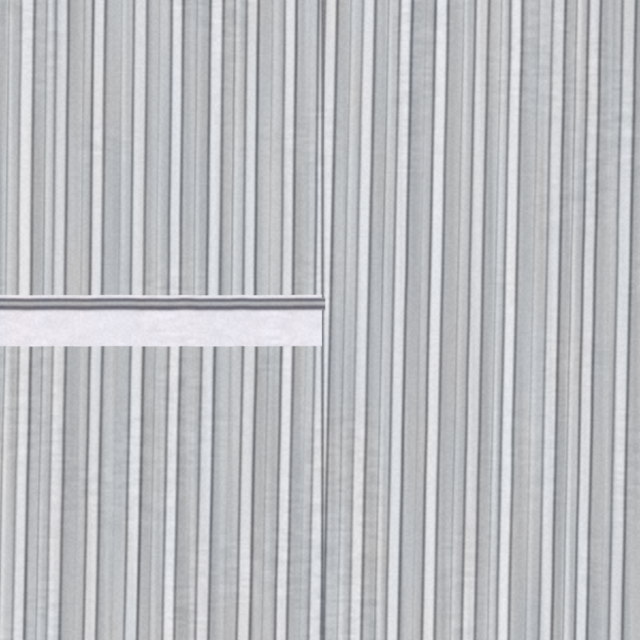
A WebGL 2 fragment shader for this texture:

```glsl
#version 300 es
precision highp float;
// Ribbed grey metal cladding: seventeen uneven vertical ribs, each a pale strip
// edged by dark grooves, on three panels split by a seam and a white ledge.
// Ribs come from fract() cells with hashed offsets; streaks and grain are noise.

uniform vec2 u_resolution;
out vec4 outColor;

const float RIBS = 17.0;
const float SEAM_X = 0.505;
const float LEDGE_Y = 0.5;

const vec3 FIELD = vec3(0.742, 0.75, 0.76);
const vec3 RIDGE = vec3(0.885, 0.892, 0.905);
const vec3 GROOVE = vec3(0.44, 0.445, 0.465);
const vec3 LEDGE_WHITE = vec3(0.91, 0.90, 0.93);
const vec3 LEDGE_SHADOW = vec3(0.42, 0.41, 0.45);

float hash(vec2 p) {
  p = fract(p * vec2(0.1031, 0.1137));
  p += dot(p, p.yx + 33.33);
  return fract((p.x + p.y) * p.x * 17.3);
}

float noise(vec2 p) {
  vec2 i = floor(p);
  vec2 f = fract(p);
  f = f * f * (3.0 - 2.0 * f);
  float bottom = mix(hash(i), hash(i + vec2(1.0, 0.0)), f.x);
  float top = mix(hash(i + vec2(0.0, 1.0)), hash(i + vec2(1.0, 1.0)), f.x);
  return mix(bottom, top, f.y);
}

// Soft-edged band of a given half width around zero
float band(float d, float halfWidth, float soft) {
  return 1.0 - smoothstep(halfWidth - soft, halfWidth + soft, abs(d));
}

// Soft-edged span between two limits
float span(float v, float lo, float hi, float soft) {
  return smoothstep(lo - soft, lo + soft, v) - smoothstep(hi - soft, hi + soft, v);
}

// Rounded line with a smooth falloff on both sides
float softLine(float d, float width) {
  return exp(-d * d / (width * width));
}

// Ribs of one panel; the seed shifts strips and varies groove strength
vec3 ribs(vec2 uv, float seed, float lean, float soft) {
  float wobble = (noise(vec2(uv.x * 30.0, uv.y * 12.0 + seed)) - 0.5) * 0.0008;
  float x = (uv.x - lean * (uv.y - 0.5) + wobble) * RIBS - 0.1;
  vec2 cell = vec2(floor(x) + 7.0, seed * 13.0 + 3.0);
  float u = fract(x);
  float d = u - 0.5 - (hash(cell) - 0.5) * 0.15;
  float s = soft * RIBS;

  // Flat field with long streaks, slightly darker toward the right groove
  float streak = noise(vec2(uv.x * 150.0, uv.y * 3.0 + seed * 9.0)) - 0.5;
  vec3 color = FIELD + streak * 0.09 - 0.025 * softLine(d - 0.3, 0.12);

  // Faint fold and shallow groove within the field
  float foldTone = hash(cell + 21.0);
  color += 0.08 * foldTone * softLine(u - 0.11, 0.07);
  color -= 0.13 * foldTone * softLine(u - 0.04, 0.035);

  // Pale ridge, brightest along its middle
  float ridgeWidth = mix(0.115, 0.14, hash(cell + 5.0));
  float shine = mix(0.65, 1.0, hash(cell + 31.0)) + streak * 0.3;
  color = mix(color, RIDGE, shine * band(d, ridgeWidth, s * 2.0));

  // Dark grooves on both sides of the ridge, of uneven depth
  float fade = 0.85 + 0.15 * noise(vec2(cell.x * 3.1, uv.y * 10.0));
  float leftDepth = mix(0.45, 0.9, hash(cell + 11.0));
  float rightDepth = mix(0.8, 1.0, hash(cell + 17.0));
  float grooveAt = ridgeWidth + 0.045;
  color = mix(color, GROOVE, rightDepth * fade * softLine(d - grooveAt, 0.046));
  return mix(color, GROOVE, leftDepth * fade * softLine(d + grooveAt, 0.042));
}

// Horizontal ledge: pale lip, two dark rails and a white face
vec3 ledge(vec3 color, vec2 uv, float soft) {
  float y = uv.y - LEDGE_Y + (noise(vec2(uv.x * 45.0, 2.0)) - 0.5) * 0.001;
  float faceReach = 1.0 - smoothstep(-soft, soft, uv.x - SEAM_X + 0.002);
  float railReach = 1.0 - smoothstep(-soft, soft, uv.x - SEAM_X - 0.003);
  vec3 face = LEDGE_WHITE + 0.03 * (noise(uv * vec2(70.0, 110.0)) - 0.5);
  color = mix(color, face, faceReach * span(y, -0.041, 0.039, soft));
  color = mix(color, FIELD, railReach * span(y, 0.016, 0.034, soft));
  color = mix(color, LEDGE_SHADOW, railReach * 0.9 * softLine(y - 0.031, 0.003));
  return mix(color, LEDGE_SHADOW, railReach * softLine(y - 0.0195, 0.004));
}

// Grain, faint cross wrinkles and a slight warm or cool tint
vec3 weather(vec3 color, vec2 uv) {
  float grain = noise(uv * 300.0) - 0.5;
  float worn = smoothstep(0.45, 0.8, noise(uv * vec2(14.0, 9.0) + 40.0));
  float wrinkle = noise(uv * vec2(60.0, 180.0) + 8.0) - 0.5;
  float tint = noise(uv * vec2(45.0, 7.0) + 17.0) - 0.5;
  color += grain * 0.035 + wrinkle * worn * 0.05;
  return color + tint * vec3(-0.016, 0.0, 0.012);
}

void main() {
  vec2 uv = gl_FragCoord.xy / u_resolution;
  float soft = max(0.0015, 0.75 / u_resolution.x);

  // Right panel runs full height; the left is split by the ledge
  float leftSeed = uv.y > LEDGE_Y ? 1.0 : 2.0;
  float seed = uv.x > SEAM_X ? 3.0 : leftSeed;
  float lean = mix(0.012, 0.022, step(1.5, seed));
  vec3 color = ribs(uv, seed, lean, soft);
  color = mix(color, GROOVE, 0.85 * softLine(uv.x - SEAM_X + 0.001, 0.0026));
  color = ledge(color, uv, soft);
  outColor = vec4(clamp(weather(color, uv), 0.0, 1.0), 1.0);
}
```
